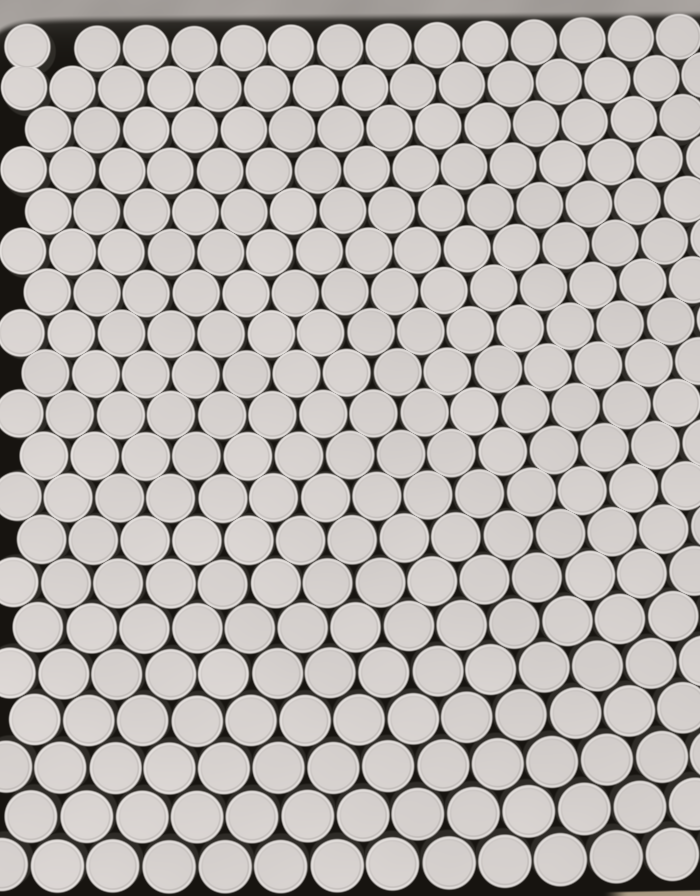
This pattern is drawn by a Shadertoy shader. Its source:

```glsl
// Staggered rows of round white caps packed in a dark tray, seen from above.
// Each pixel tests nearby cap centres from a bent lattice whose pitch grows
// down the rows; distance to the nearest one shades face, groove, rim and gap.

// Lengths are in percent of the canvas width; y runs downward from the top.
const float ROWS = 20.0;
const float FIRST_ROW_Y = 6.67;
const float ROW_STEP = 5.495;
const float ROW_GROWTH = 0.0345;
const float ROW_WAVE = 0.83;
const float PITCH = 6.93;
const float CAP_RADIUS = 0.481;     // share of the pitch
const float JITTER = 0.16;
const float GROOVE_RADIUS = 0.86;   // share of the cap radius
const float GROOVE_WIDTH = 0.028;
const float EDGE_BLUR = 0.14;
const float BODY_SHIFT = 0.012;     // parallax of the cap sides
const vec2 VIEW_CENTER = vec2(50.0, 64.0);
const vec2 RIM_LIGHT = vec2(0.6, 0.8);

const vec3 FACE = vec3(0.842, 0.822, 0.812);
const vec3 RIM = vec3(0.880, 0.864, 0.854);
const vec3 GROOVE = vec3(0.745, 0.725, 0.715);
const vec3 EDGE = vec3(0.600, 0.580, 0.570);
const vec3 SIDE = vec3(0.210, 0.200, 0.180);
const vec3 GAP = vec3(0.090, 0.080, 0.064);
const vec3 WALL = vec3(0.640, 0.620, 0.605);
const vec3 LEDGE = vec3(0.660, 0.600, 0.510);

vec2 hash2(vec2 p) {
    vec3 q = fract(p.xyx * vec3(0.1031, 0.1030, 0.0973));
    q += dot(q, q.yzx + 33.33);
    return fract((q.xx + q.yz) * q.zy);
}

// Soft mottling from layered sines, roughly -1 to 1
float mottle(vec2 p) {
    return 0.5 * sin(p.x * 0.21 + 1.7 * sin(p.y * 0.09))
         + 0.3 * sin(p.y * 0.33 - p.x * 0.17)
         + 0.2 * sin(p.x * 0.71 + p.y * 0.53);
}

float rowPitch(float row) {
    return PITCH + 0.0133 * row + 0.00225 * row * row;
}

float rowStart(float row) {
    float stagger = mod(row, 2.0) < 0.5 ? 0.5 * rowPitch(row) : 0.0;
    return 3.5 - 0.0092 * row * row + stagger;
}

// Rows sag slightly at the left and rise to the right
float rowBow(float x) {
    float u = x / 100.0;
    return u * (2.0 - 3.67 * u);
}

vec2 capCenter(float row, float col) {
    float x = rowStart(row) + col * rowPitch(row);
    if (row < 0.5 && col < 0.5) x -= 3.0;   // one cap has slid aside
    float y = FIRST_ROW_Y + row * (ROW_STEP + ROW_GROWTH * row)
            + ROW_WAVE * sin(6.2832 * row / 19.0) + rowBow(x);
    return vec2(x, y) + JITTER * (hash2(vec2(col, row) + 7.0) - 0.5);
}

// Row index at height y, by inverting the quadratic row spacing
float rowAt(float y) {
    float t = max(y - FIRST_ROW_Y, -5.0);
    float root = sqrt(ROW_STEP * ROW_STEP + 4.0 * ROW_GROWTH * t);
    return round((root - ROW_STEP) / (2.0 * ROW_GROWTH));
}

// Tray floor, far wall and the ledge at the lower right
vec3 trayColor(vec2 p) {
    float wallEdge = 2.7 - 0.8 * p.x / 100.0 + 1.6 * exp(-p.x * 0.4);
    float wall = 1.0 - smoothstep(wallEdge - 0.5, wallEdge + 0.9, p.y);
    vec3 floorColor = GAP + 0.13 * exp(-0.5 * max(p.y - wallEdge, 0.0));
    vec3 col = mix(floorColor, WALL * (1.0 + 0.04 * mottle(p)), wall);
    float ledge = smoothstep(127.2, 127.6, p.y + 0.02 * (p.x - 90.0));
    return mix(col, LEDGE, ledge * smoothstep(86.0, 90.0, p.x));
}

vec3 capColor(vec2 q, float blur, float tone) {
    float r = length(q);
    float facing = 0.5 + 0.5 * dot(q / max(r, 0.001), RIM_LIGHT);
    vec3 col = FACE * (1.0 + 0.012 * q.y);
    col = mix(col, RIM, smoothstep(GROOVE_RADIUS, GROOVE_RADIUS + 0.06, r));
    float groove = 1.0 - smoothstep(0.0, GROOVE_WIDTH + blur, abs(r - GROOVE_RADIUS));
    col = mix(col, GROOVE, groove * mix(0.2, 0.75, facing));
    col = mix(col, EDGE, smoothstep(0.935, 1.0, r) * mix(0.6, 0.85, facing));
    return col * tone;
}

void mainImage(out vec4 fragColor, in vec2 fragCoord) {
    float pixel = 100.0 / iResolution.x;
    vec2 p = vec2(fragCoord.x, iResolution.y - fragCoord.y) * pixel;

    // Nearest cap and nearest cap side among the neighbouring cells
    vec2 capPos = vec2(9.0), capId = vec2(0.0);
    float sideDist = 9.0, capSize = 1.0;
    float guess = rowAt(p.y - rowBow(p.x));
    for (float j = -1.0; j <= 1.0; j++) {
        float row = clamp(guess + j, 0.0, ROWS - 1.0);
        float nearCol = round((p.x - rowStart(row)) / rowPitch(row));
        for (float i = -1.0; i <= 1.0; i++) {
            float col = max(nearCol + i, 0.0);
            vec2 center = capCenter(row, col);
            float radius = CAP_RADIUS * rowPitch(row);
            vec2 q = (p - center) / radius;
            if (dot(q, q) < dot(capPos, capPos)) {
                capPos = q; capId = vec2(col, row); capSize = radius;
            }
            vec2 shift = (VIEW_CENTER - center) * BODY_SHIFT;
            sideDist = min(sideDist, length(p - center - shift) / radius);
        }
    }

    // Gaps, then cap sides, then cap tops
    vec3 color = trayColor(p);
    color = mix(color, SIDE, 0.75 * (1.0 - smoothstep(1.0, 1.1, sideDist)));
    float tone = 1.01 - 0.025 * p.x / 100.0 + 0.008 * mottle(p)
               + 0.02 * (hash2(capId + 31.0).x - 0.5);
    float blur = max(EDGE_BLUR, pixel) / capSize;
    float cover = 1.0 - smoothstep(1.0 - blur, 1.0 + blur, length(capPos));
    color = mix(color, capColor(capPos, pixel / capSize, tone), cover);
    fragColor = vec4(color, 1.0);
}
```
